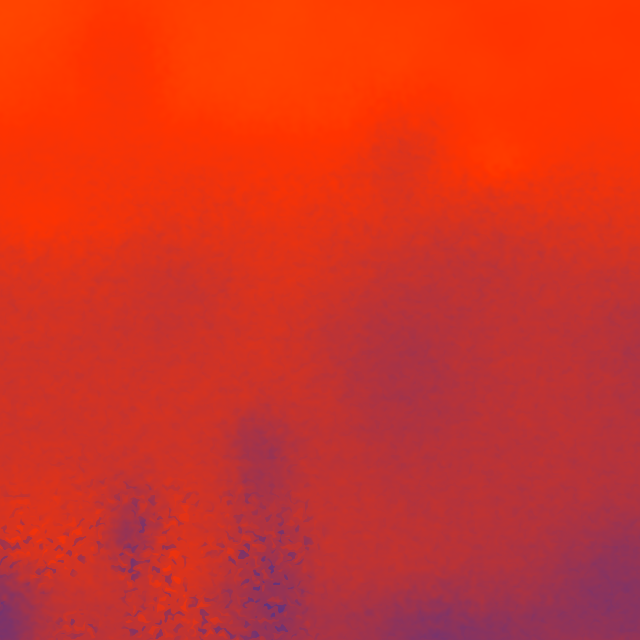
Give the GLSL for this background, as a WebGL 2 fragment shader.

```glsl
#version 300 es
precision highp float;

uniform vec2 u_resolution;
out vec4 fragColor;

const vec3 EMBER = vec3(1.0, 0.2, 0.0);
const vec3 INDIGO = vec3(0.2, 0.2, 0.64);
const vec3 GLOW = vec3(0.0, 1.2, 0.0);

vec2 gradientAt(vec2 cell) {
  vec3 h = fract(vec3(cell.xyx) * vec3(0.1031, 0.103, 0.0973));
  h += dot(h, h.yzx + 33.33);
  float angle = 6.2832 * fract((h.x + h.y) * h.z);
  return vec2(cos(angle), sin(angle));
}

float gradientNoise(vec2 p) {
  vec2 i = floor(p), f = p - i;
  vec2 w = f * f * f * (f * (f * 6.0 - 15.0) + 10.0);
  vec2 e = vec2(0.0, 1.0);
  float low = mix(dot(gradientAt(i), f), dot(gradientAt(i + e.yx), f - e.yx), w.x);
  float high = mix(dot(gradientAt(i + e), f - e), dot(gradientAt(i + 1.0), f - 1.0), w.x);
  return mix(low, high, w.y);
}

float fbm(vec2 p) {
  float sum = 0.0, gain = 0.5;
  for (int i = 0; i < 5; i++) {
    sum += gain * gradientNoise(p);
    p = mat2(1.6, 1.2, -1.2, 1.6) * p + 7.3;
    gain *= 0.5;
  }
  return sum;
}

// Soft elliptical patch
float patchAt(vec2 p, vec2 center, vec2 radius) {
  vec2 d = (p - center) / radius;
  return exp(-dot(d, d));
}

// Vertical cooling, stronger toward the lower right
float baseCoolness(vec2 p) {
  float fall = 1.0 - smoothstep(0.45, 0.87, p.y);
  float tilt = smoothstep(0.3, 0.75, p.x) * (1.0 - smoothstep(0.35, 0.75, p.y));
  float ground = 1.0 - smoothstep(0.0, 0.14, p.y);
  return -0.01 + 0.25 * fall + 0.09 * tilt + 0.08 * ground;
}

float coolPatches(vec2 p) {
  float c = 0.10 * patchAt(p, vec2(0.63, 0.43), vec2(0.10, 0.16));
  c += 0.19 * patchAt(p, vec2(0.41, 0.29), vec2(0.06, 0.08));
  c += 0.25 * patchAt(p, vec2(0.21, 0.17), vec2(0.04, 0.065));
  c += 0.23 * patchAt(p, vec2(0.42, 0.07), vec2(0.065, 0.14));
  c += 0.34 * patchAt(p, vec2(0.0, 0.04), vec2(0.07, 0.09));
  c += 0.22 * patchAt(p, vec2(0.98, 0.09), vec2(0.15, 0.11));
  c += 0.20 * patchAt(p, vec2(0.69, 0.01), vec2(0.14, 0.07));
  c += 0.10 * patchAt(p, vec2(0.77, 0.61), vec2(0.12, 0.09));
  c += 0.12 * patchAt(p, vec2(0.63, 0.76), vec2(0.06, 0.08));
  c += 0.06 * patchAt(p, vec2(0.28, 0.56), vec2(0.10, 0.10));
  c += 0.08 * patchAt(p, vec2(1.0, 0.47), vec2(0.08, 0.15));
  return c + 0.05 * patchAt(p, vec2(0.2, 0.88), vec2(0.06, 0.10));
}

float warmPatches(vec2 p) {
  float w = 0.04 * patchAt(p, vec2(0.42, 0.47), vec2(0.07, 0.18));
  w += 0.07 * patchAt(p, vec2(0.77, 0.74), vec2(0.08, 0.05));
  w += 0.08 * patchAt(p, vec2(0.06, 0.66), vec2(0.15, 0.05));
  w += 0.09 * patchAt(p, vec2(0.06, 0.16), vec2(0.08, 0.10));
  w += 0.07 * patchAt(p, vec2(0.29, 0.09), vec2(0.05, 0.10));
  w += 0.05 * patchAt(p, vec2(0.0, 1.0), vec2(0.12, 0.14));
  return w + 0.045 * patchAt(p, vec2(0.43, 0.94), vec2(0.21, 0.14));
}

// Small rounded dabs of both signs
float speckle(vec2 p, float amount) {
  vec2 jitter = vec2(gradientNoise(p * 90.0), gradientNoise(p * 90.0 + 17.0));
  float n = gradientNoise(p * vec2(74.0, 86.0) + 0.7 * jitter);
  float dark = smoothstep(0.17, 0.32, n);
  float light = smoothstep(0.17, 0.34, -n);
  return amount * (0.23 * dark - 0.11 * light);
}

void main() {
  vec2 p = gl_FragCoord.xy / u_resolution;

  // Ragged displacement of the soft patches
  vec2 broad = vec2(fbm(p * 9.0), fbm(p * 9.0 + 19.0));
  vec2 fine = vec2(gradientNoise(p * 75.0), gradientNoise(p * 75.0 + 31.0));
  vec2 q = p + 0.04 * broad + 0.024 * fine;

  // Coolness with mottling and fine grain
  float t = baseCoolness(q) + coolPatches(q) - warmPatches(q);
  float rough = smoothstep(-0.01, 0.09, t);
  t += 0.04 * fbm(p * 6.0 + 11.0);
  t += rough * (0.075 * fbm(p * vec2(30.0, 38.0)) + 0.03 * gradientNoise(p * vec2(95.0, 120.0)));

  // Dense dabs at the lower left, sparse elsewhere
  float lowLeft = (1.0 - smoothstep(0.12, 0.32, p.y)) * (1.0 - smoothstep(0.42, 0.54, p.x));
  float cluster = smoothstep(-0.12, 0.16, fbm(p * 10.0 + 5.0));
  float column = patchAt(p, vec2(0.42, 0.09), vec2(0.06, 0.13));
  float density = lowLeft * max(cluster, column);
  t += speckle(p, density + 0.11 * rough);

  vec3 color = mix(EMBER, INDIGO, clamp(t, 0.0, 0.9)) + GLOW * max(-t, 0.0);
  fragColor = vec4(color, 1.0);
}
```
